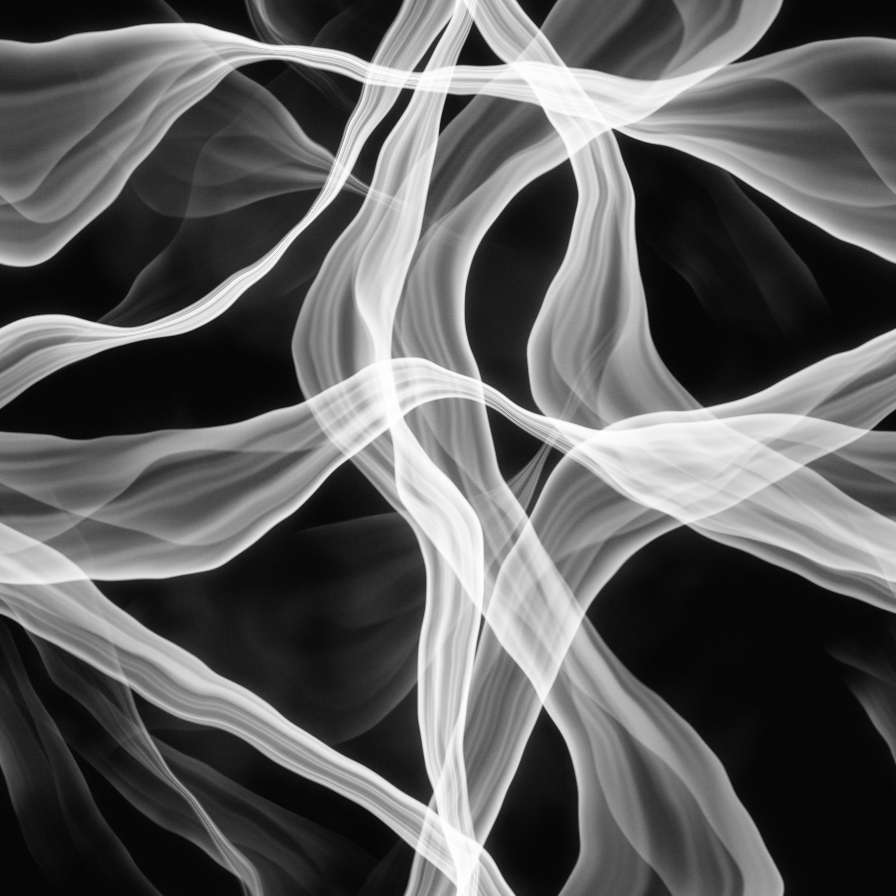
This background is drawn by a Shadertoy shader. Its source:

```glsl
const float TAU = 6.2831853;

float hash(vec2 p) {
    return fract(sin(dot(p, vec2(127.1, 311.7))) * 43758.5453);
}

// Value noise that repeats after a whole number of cells
float noise(vec2 p, vec2 period) {
    vec2 i = floor(p), f = fract(p);
    f = f * f * f * (f * (f * 6.0 - 15.0) + 10.0);
    vec2 a = mod(i, period), b = mod(i + 1.0, period);
    return mix(mix(hash(a), hash(vec2(b.x, a.y)), f.x),
               mix(hash(vec2(a.x, b.y)), hash(b), f.x), f.y);
}

float fbm(vec2 p, float cells) {
    float sum = 0.0, gain = 0.5;
    for (int i = 0; i < 4; i++) {
        sum += gain * noise(p * cells, vec2(cells));
        cells *= 2.0;
        gain *= 0.5;
    }
    return sum;
}

// Centre and half width of a ribbon at t
// course: offset, winding, amplitude, phase; span: mean, swing, phase
vec2 ribbonPath(float t, vec4 course, vec3 span, float seed) {
    float a = TAU * t;
    float centre = course.x + course.y * t + course.z * sin(a + course.w)
                 + 0.026 * sin(2.0 * a + seed) + 0.010 * sin(3.0 * a + seed * 2.3);
    float width = span.x + span.y * sin(a + span.z)
                + 0.35 * span.y * sin(2.0 * a + seed * 1.7);
    return vec2(centre, sqrt(width * width + 0.00006));
}

// Density of a translucent sheet; p.x runs along it, p.y across
float ribbon(vec2 p, vec4 course, vec3 span, float seed) {
    const float STEP = 0.002;
    vec2 path = ribbonPath(p.x, course, span, seed);
    vec2 slope = (ribbonPath(p.x + STEP, course, span, seed)
                - ribbonPath(p.x - STEP, course, span, seed)) / (2.0 * STEP);
    float across = fract(p.y - path.x + 0.5) - 0.5;
    float u = clamp(across / path.y, -1.0, 1.0);
    float tilt = slope.x + u * slope.y;
    float norm = inversesqrt(1.0 + tilt * tilt);
    float depth = (path.y - abs(across)) * norm;
    float inner = max(depth, 0.0);
    float a = TAU * p.x;

    // Bright rims, unequal along the sheet
    float side = 0.6 + 0.4 * sin(a + seed + 2.0 * u);
    float rim = side * (0.75 * exp(-inner / 0.006) + 0.42 * exp(-inner / 0.028));

    // Silky streaks along the flow
    float bend = u * 3.0 + 8.0 + 1.2 * sin(a + seed);
    float silk = 0.65 * noise(vec2(p.x * 3.0, bend), vec2(3.0, 64.0))
               + 0.35 * noise(vec2(p.x * 5.0, bend * 3.0), vec2(5.0, 64.0));
    float gather = clamp(0.06 / path.y, 0.6, 2.2);
    float fill = (0.09 + 0.75 * silk * silk) * gather;

    // One-sided inner folds
    float folds = 0.0;
    for (int i = 0; i < 2; i++) {
        float k = float(i);
        float away = (u - 0.7 * sin(a * (1.0 + k) + seed * (1.3 + k))) * path.y * norm;
        folds += smoothstep(-0.003, 0.002, away) * exp(-max(away, 0.0) / 0.022);
    }
    folds *= 0.24 * smoothstep(0.0, 0.02, depth);

    float body = smoothstep(-0.0025, 0.0015, depth);
    float halo = 0.10 * exp(-abs(depth) / 0.008);
    return body * (fill + rim + folds) + halo * side;
}

void mainImage(out vec4 fragColor, in vec2 fragCoord) {
    vec2 uv = fragCoord / iResolution.xy;
    vec2 drift = vec2(fbm(uv, 3.0), fbm(uv + vec2(0.37, 0.61), 3.0)) - 0.47;
    vec2 p = uv + 0.10 * drift;

    // Rising columns
    float smoke = ribbon(p.yx, vec4(0.59, 0.0, 0.14, 1.07), vec3(0.075, 0.025, 2.0), 1.4);
    smoke += ribbon(p.yx, vec4(0.46, 0.0, 0.06, 0.63), vec3(0.032, 0.020, 4.2), 3.1);
    smoke += ribbon(p.yx, vec4(0.40, -1.0, 0.15, 1.57), vec3(0.058, 0.042, 5.2), 5.2);

    // Crossing veils
    smoke += ribbon(p, vec4(0.47, 0.0, 0.06, -1.57), vec3(0.058, 0.038, 1.2), 2.2);
    smoke += ribbon(p, vec4(0.89, 0.0, 0.05, -0.6), vec3(0.045, 0.055, 1.8), 4.4);
    smoke += ribbon(p, vec4(0.58, 1.0, -0.13, 0.0), vec3(0.048, 0.050, 3.6), 0.7);

    // Faint wisps
    for (int i = 0; i < 5; i++) {
        float k = float(i);
        float r = hash(vec2(k, 3.7)), q = hash(vec2(k, 9.1));
        vec2 along = i % 2 == 0 ? p : p.yx;
        vec4 course = vec4(r, k - 2.0 > 0.0 ? 1.0 : -1.0, 0.12, TAU * q);
        vec3 span = vec3(0.05, 0.06, TAU * r);
        float fade = smoothstep(0.35, 0.7, fbm(uv + vec2(r, q), 4.0));
        smoke += 0.28 * fade * ribbon(along + 0.05 * drift.yx, course, span, TAU * q + k);
    }

    // Dim haze and fine grain
    float haze = smoothstep(0.35, 0.75, fbm(p + 0.25 * drift.yx, 4.0));
    smoke += 0.015 + 0.10 * haze;
    float grain = hash(floor(uv * 512.0)) - 0.5;
    float light = 1.0 - exp(-1.55 * smoke);
    light += grain * 0.05 * sqrt(light) * (1.0 - light);
    fragColor = vec4(vec3(clamp(light, 0.0, 1.0)), 1.0);
}
```
